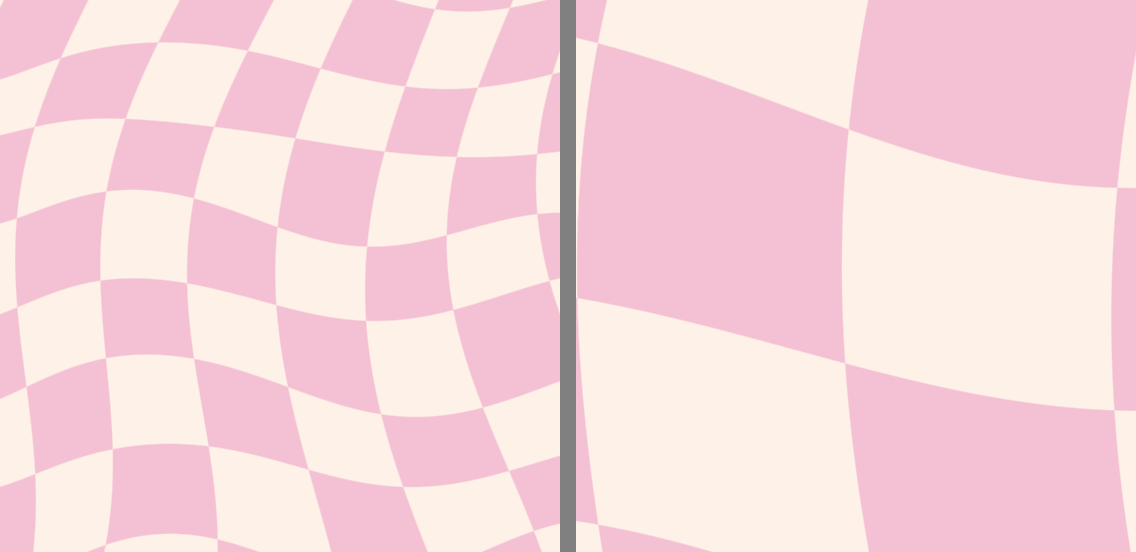
Left: the whole. Right: its middle third, enlarged.
A Shadertoy shader for this pattern:

```glsl
// Wavy pink and cream checkerboard with irregular, swaying grid lines.

const float PI = 3.14159265;
const int LINES = 8;
const vec3 PINK = vec3(0.957, 0.757, 0.831);
const vec3 CREAM = vec3(0.995, 0.945, 0.906);

// Each wave: level, tilt, swing, crest position
const vec4 ACROSS[LINES] = vec4[LINES](
    vec4(-0.0357, 0.050, 0.0397, 0.4300),
    vec4( 0.1190, 0.000, 0.0423, 0.3110),
    vec4( 0.2524, -0.040, 0.0476, 0.1653),
    vec4( 0.3981, 0.052, 0.0403, 0.2698),
    vec4( 0.5429, -0.020, 0.0423, 0.2460),
    vec4( 0.6991, 0.000, 0.0562, 0.2778),
    vec4( 0.8433, -0.008, 0.0410, 0.3122),
    vec4( 1.0093, -0.033, 0.0489, 0.3042));
const float ACROSS_HALF[LINES] = float[LINES](
    0.397, 0.499, 0.741, 0.384, 0.443, 0.476, 0.437, 0.384);

const vec4 DOWN[LINES] = vec4[LINES](
    vec4(-0.0714, -0.190, 0.0754, 0.3175),
    vec4( 0.0820, -0.190, 0.0754, 0.3175),
    vec4( 0.2275, -0.213, 0.0679, 0.3175),
    vec4( 0.4087, -0.175, 0.0820, 0.3704),
    vec4( 0.6204, -0.120, 0.1283, 0.3968),
    vec4( 0.7963, 0.000, 0.1349, 0.5251),
    vec4( 0.9193, 0.005, 0.1098, 0.4405),
    vec4( 1.1984, 0.000, 0.2275, 0.3307));
const float DOWN_HALF[LINES] = float[LINES](
    0.741, 0.741, 0.688, 0.741, 1.005, 1.058, 0.820, 1.190);

// Tilted cosine wave; halfWave is the distance from crest to trough
float wave(float t, vec4 w, float halfWave) {
    return w.x + w.y * (t - 0.5) - w.z * cos(PI * (t - w.w) / halfWave);
}

// Small damped ripple that steepens the rows near the left edge
float edgeCurl(float x) {
    return 0.009 * cos(PI * x / 0.2) * exp(-x / 0.16);
}

// Smoothed sign: -1 before a line, +1 after it
float side(float d) {
    return clamp(1.5 * d / fwidth(d), -1.0, 1.0);
}

void mainImage(out vec4 fragColor, in vec2 fragCoord) {
    // Canvas heights, measured from the top left
    vec2 p = vec2(fragCoord.x, iResolution.y - fragCoord.y) / iResolution.y;
    float rowY = p.y - edgeCurl(p.x);

    // The checker flips each time a line is crossed
    float checker = 1.0;
    for (int i = 0; i < LINES; i++) {
        checker *= side(rowY - wave(p.x, ACROSS[i], ACROSS_HALF[i]));
        checker *= side(p.x - wave(p.y, DOWN[i], DOWN_HALF[i]));
    }

    fragColor = vec4(mix(CREAM, PINK, 0.5 + 0.5 * checker), 1.0);
}
```
